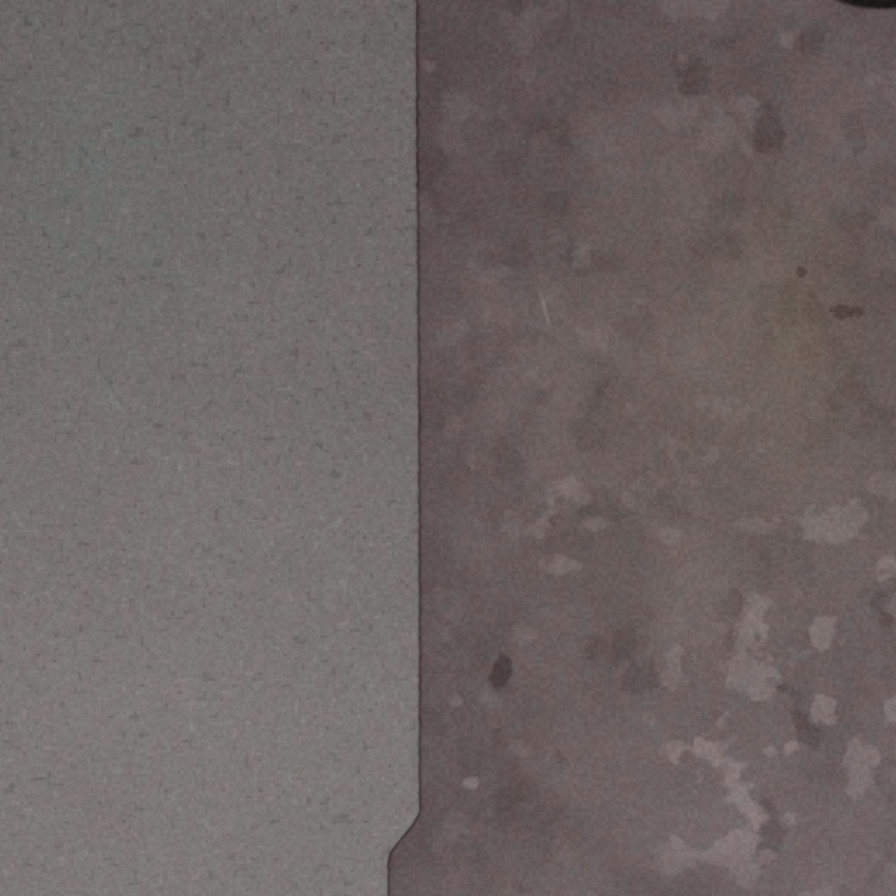
This texture is drawn by a WebGL 1 fragment shader. Its source:

```glsl
precision highp float;
uniform vec2 u_resolution;

float hash(vec2 p) {
  vec3 q = fract(vec3(p.xyx) * 0.1031);
  q += dot(q, q.yzx + 33.33);
  return fract((q.x + q.y) * q.z);
}

float noise(vec2 p) {
  vec2 i = floor(p), f = fract(p);
  f = f * f * (3.0 - 2.0 * f);
  return mix(mix(hash(i), hash(i + vec2(1.0, 0.0)), f.x),
             mix(hash(i + vec2(0.0, 1.0)), hash(i + vec2(1.0)), f.x), f.y);
}

float fbm(vec2 p) {
  float sum = 0.0, amp = 0.5;
  for (int i = 0; i < 5; i++) {
    sum += amp * noise(p);
    p = mat2(1.6, 1.2, -1.2, 1.6) * p + 17.3;
    amp *= 0.5;
  }
  return sum;
}

// Soft elliptical weight around a centre
float blob(vec2 p, vec2 centre, vec2 radius) {
  vec2 d = (p - centre) / radius;
  return exp(-dot(d, d));
}

// Small stain with a ragged outline
float stain(vec2 p, vec2 centre, vec2 radius, float ragged) {
  return 1.0 - smoothstep(0.6, 1.2, length((p - centre) / radius) + ragged);
}

// Right border of the smooth panel, with its chamfered foot
float panelEdge(float y) {
  float edge = 0.4675 - 0.003 * smoothstep(0.3, 1.0, y);
  edge -= 0.035 * (1.0 - smoothstep(0.038, 0.098, y));
  return edge + 0.0012 * (noise(vec2(3.0, y * 150.0)) - 0.5);
}

vec3 panelColor(vec2 p) {
  vec3 col = mix(vec3(0.478, 0.462, 0.450), vec3(0.415, 0.398, 0.390),
                 smoothstep(0.0, 1.0, p.y));
  col += 0.018 * blob(p, vec2(0.18, 0.42), vec2(0.25, 0.5));
  col += vec3(-0.012, 0.004, 0.008) * blob(p, vec2(0.10, 0.80), vec2(0.14, 0.2));
  col += 0.025 * (fbm(p * 9.0) - 0.48);
  // Sparse dark and pale pits
  float pits = noise(p * 145.0 + 7.0);
  col -= 0.045 * smoothstep(0.78, 0.98, pits);
  col += 0.030 * smoothstep(0.20, 0.03, pits);
  return col;
}

vec3 stoneColor(vec2 p, float gap) {
  vec3 col = mix(vec3(0.408, 0.365, 0.358), vec3(0.372, 0.330, 0.327),
                 smoothstep(0.55, 1.0, p.y));
  col += vec3(0.022, 0.022, 0.026) * blob(p, vec2(0.92, 0.0), vec2(0.4, 0.32));
  col += vec3(0.018, 0.014, 0.010) * blob(p, vec2(0.80, 0.62), vec2(0.18, 0.35));
  col += vec3(0.016, 0.009, -0.012) * blob(p, vec2(0.89, 0.63), vec2(0.05, 0.10));
  col -= vec3(0.045, 0.046, 0.042) * exp(-gap * 11.0);

  // Broad mottling
  col += 0.085 * (fbm(p * 13.0 + 4.0) - 0.48);
  float flakes = fbm(p * 24.0 + 31.0);

  // Pale mineral flakes gather toward the lower right
  float gather = blob(p, vec2(0.94, 0.28), vec2(0.16, 0.16))
               + blob(p, vec2(0.80, 0.12), vec2(0.12, 0.10))
               + 0.7 * blob(p, vec2(0.63, 0.38), vec2(0.045, 0.15))
               + 0.5 * blob(p, vec2(0.88, 0.93), vec2(0.10, 0.09));
  gather = min(gather, 1.0);
  float pale = smoothstep(0.60 - 0.09 * gather, 0.70 - 0.07 * gather, flakes);
  col += vec3(0.085, 0.083, 0.083) * pale * (0.3 + 0.7 * gather);

  // Dark worn hollows between them
  float hollow = smoothstep(0.58, 0.70, fbm(p * 21.0 + 71.0));
  col -= 0.050 * hollow * (0.5 + 0.5 * gather);

  // Individual marks
  float ragged = 1.6 * (fbm(p * 60.0) - 0.48);
  float dark = stain(p, vec2(0.945, 0.652), vec2(0.020, 0.009), ragged)
             + stain(p, vec2(0.895, 0.695), vec2(0.007, 0.008), ragged)
             + stain(p, vec2(0.561, 0.250), vec2(0.012, 0.022), ragged)
             + 0.6 * stain(p, vec2(0.855, 0.855), vec2(0.020, 0.030), ragged)
             + 0.6 * stain(p, vec2(0.770, 0.915), vec2(0.020, 0.025), ragged);
  float light = stain(p, vec2(0.525, 0.125), vec2(0.010, 0.009), ragged)
              + 0.7 * stain(p, vec2(0.510, 0.217), vec2(0.010, 0.008), ragged)
              + 0.7 * stain(p, vec2(0.857, 0.045), vec2(0.010, 0.008), ragged)
              + 0.5 * stain(p, vec2(0.650, 0.715), vec2(0.014, 0.015), ragged)
              + 0.6 * stain(p, vec2(0.478, 0.926), vec2(0.009, 0.007), ragged);
  float scratch = abs(p.x - 0.608 + 0.28 * (p.y - 0.655));
  light += 0.6 * (1.0 - smoothstep(0.001, 0.004, scratch))
         * (1.0 - smoothstep(0.014, 0.024, abs(p.y - 0.655)));
  return col - 0.085 * dark + 0.090 * light;
}

void main() {
  vec2 p = gl_FragCoord.xy / u_resolution;
  float aa = 1.0 / u_resolution.x;
  float gap = p.x - panelEdge(p.y);
  vec3 col = mix(panelColor(p), stoneColor(p, max(gap, 0.0)), smoothstep(-aa, aa, gap));

  // Contact shadow along the seam
  col -= 0.085 * exp(-pow((gap - 0.001) / 0.0025, 2.0));

  // Dark object reaching in at the upper right corner
  float corner = length((p - vec2(0.985, 1.012)) / vec2(0.062, 0.022));
  col = mix(col, vec3(0.11, 0.10, 0.095), 1.0 - smoothstep(0.85, 1.12, corner));

  // Fine luminance grain and faint colour speckle
  col += 0.040 * (noise(p * 260.0) - 0.5) + 0.022 * (hash(floor(p * 512.0)) - 0.5);
  col += 0.020 * (noise(p * 75.0 + 90.0) - 0.5) * vec3(1.0, -0.5, -0.3);
  gl_FragColor = vec4(clamp(col, 0.0, 1.0), 1.0);
}
```
